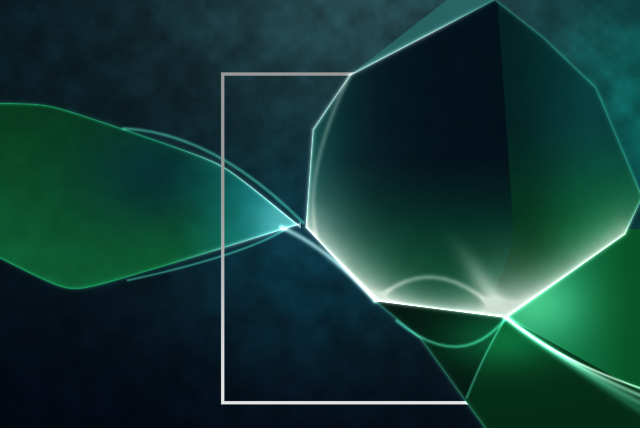
Reproduce this background procedurally as a WebGL 2 fragment shader.

```glsl
#version 300 es
precision highp float;
// Translucent folded glass: a green ribbon on the left twists into a large
// faceted gem on the right, behind which stands a thin metal frame.
// Shapes are half-planes and bent lines; bright folds are sampled curves.
uniform vec2 u_resolution;
out vec4 fragColor;

float hash(vec2 p) { return fract(sin(dot(p, vec2(127.1, 311.7))) * 43758.5453); }

float noise(vec2 p) {
  vec2 i = floor(p), f = fract(p);
  f = f * f * (3.0 - 2.0 * f);
  return mix(mix(hash(i), hash(i + vec2(1, 0)), f.x),
             mix(hash(i + vec2(0, 1)), hash(i + 1.0), f.x), f.y);
}

float fbm(vec2 p) {
  float sum = 0.0, amp = 0.5;
  for (int i = 0; i < 4; i++) { sum += amp * noise(p); p = p * 2.1 + 7.3; amp *= 0.5; }
  return sum;
}

float cover(float d) { return smoothstep(-0.8, 0.8, d * u_resolution.y); }
float bend(float x) { return 0.5 * (x + sqrt(x * x + 0.0016)); }
float glow(vec2 p, vec2 c, vec2 size) { p = (p - c) / size; return exp(-dot(p, p)); }

// Signed distance to the line a-b, positive on its left
float side(vec2 p, vec2 a, vec2 b) {
  vec2 e = normalize(b - a);
  return e.x * (p.y - a.y) - e.y * (p.x - a.x);
}

float segment(vec2 p, vec2 a, vec2 b) {
  vec2 e = b - a;
  return length(p - a - e * clamp(dot(p - a, e) / dot(e, e), 0.0, 1.0));
}

// Soft stroke along a parabola from a to c through b
float fold(vec2 p, vec2 a, vec2 b, vec2 c, float width) {
  float d = 9.0;
  vec2 k = 2.0 * b - 0.5 * (a + c), last = a;
  for (int i = 1; i <= 12; i++) {
    float t = float(i) / 12.0;
    vec2 q = mix(mix(a, k, t), mix(k, c, t), t);
    d = min(d, segment(p, last, q));
    last = q;
  }
  return exp(-d * d / (width * width));
}

void main() {
  vec2 p = gl_FragCoord.xy / u_resolution.y;
  p.x *= 1.5 * u_resolution.y / u_resolution.x;
  vec3 white = vec3(0.86, 0.93, 0.88), mint = vec3(0.28, 0.72, 0.58);
  vec2 knot = vec2(0.717, 0.469), foot = vec2(0.879, 0.297), tip = vec2(1.186, 0.258);
  vec2 shoulder = vec2(0.82, 0.824), apex = vec2(1.16, 1);
  float grain = fbm(p * 24.0);

  // Mottled backdrop
  vec3 col = mix(vec3(0.012, 0.035, 0.075), vec3(0.035, 0.1, 0.125), smoothstep(0.0, 0.7, p.y + 0.25 * p.x));
  col += vec3(0.12, 0.19, 0.19) * glow(p, vec2(0.88, 1.05), vec2(0.5, 0.35));
  col += vec3(0.01, 0.1, 0.13) * glow(p, vec2(0.72, 0.4), vec2(0.28, 0.25));
  col += vec3(0, 0.24, 0.2) * glow(p, vec2(1.52, 0.75), vec2(0.25, 0.3));
  col *= 0.72 + 0.6 * grain;

  // Ribbon between two bent edges
  float top = 0.76 - 0.34 * bend(p.x - 0.11) - 0.48 * bend(p.x - 0.523);
  float base = 0.395 - 0.52 * p.x + 0.83 * bend(p.x - 0.165);
  float height = clamp((p.y - base) / max(top - base, 0.01), 0.0, 1.0);
  vec3 silk = mix(vec3(0.055, 0.36, 0.2), vec3(0.03, 0.22, 0.12), height);
  silk = mix(silk, vec3(0.025, 0.19, 0.21), 0.85 * glow(p, vec2(0.37, 0.6), vec2(0.18, 0.13)));
  silk = mix(silk, vec3(0.06, 0.45, 0.46), smoothstep(0.38, 0.64, p.x));
  silk += 0.28 * glow(p, vec2(0.68, 0.48), vec2(0.08));
  col = mix(col, silk * (0.9 + 0.2 * grain), cover(min(top - p.y, p.y - base)) * step(p.x, 0.72));
  float rim = exp(-abs(top - p.y) / 0.0025) + 0.8 * exp(-abs(p.y - base) / 0.003);
  col += mix(vec3(0.08, 0.4, 0.25), white * 0.75, smoothstep(0.35, 0.65, p.x)) * rim * step(p.x, 0.705);
  col += mint * 0.5 * fold(p, vec2(0.29, 0.7), vec2(0.5, 0.64), vec2(0.71, 0.48), 0.004);
  col += mint * 0.5 * fold(p, vec2(0.3, 0.345), vec2(0.53, 0.405), vec2(0.67, 0.465), 0.003);

  // Metal frame
  vec2 box = abs(p - vec2(0.922, 0.443)) - vec2(0.4, 0.384);
  float steel = mix(0.9, 0.6, smoothstep(0.05, 0.6, p.y));
  col = mix(col, vec3(steel), cover(0.004 - abs(max(box.x, box.y))) * step(p.x, 1.1));

  // Bright sheet at the right
  float sheet = min(side(p, tip, vec2(1.5, 0.085)), min(p.x - 1.18, 0.465 - p.y));
  vec3 leaf = mix(vec3(0.07, 0.46, 0.27), vec3(0.03, 0.32, 0.15), smoothstep(1.3, 1.5, p.x));
  leaf += vec3(0.2, 0.32, 0.27) * glow(p, vec2(1.25, 0.29), vec2(0.12, 0.09));
  col = mix(col, leaf, cover(sheet));

  // Dark facets underneath
  vec2 hip = vec2(0.986, 0.209), heel = vec2(1.094, 0.072);
  float hull = max(side(p, foot, hip), side(p, hip, vec2(1.137, 0)));
  float under = min(hull, min(side(p, vec2(1.5, 0.085), tip), side(p, tip, foot)));
  vec3 deep = mix(vec3(0.015, 0.09, 0.065), vec3(0.02, 0.17, 0.09), cover(side(p, tip, heel)));
  deep += vec3(0.03, 0.26, 0.14) * glow(p, vec2(1.18, 0.21), vec2(0.14, 0.07));
  col = mix(col, deep, cover(under));
  col += mint * 0.45 * exp(-abs(hull) / 0.003) * step(p.y, 0.3) * step(0.87, p.x);
  col += mint * 0.55 * fold(p, vec2(0.93, 0.25), vec2(1.07, 0.19), tip, 0.004);
  col += mint * 0.5 * fold(p, tip, vec2(1.14, 0.175), heel, 0.003);
  for (float s = 0.0; s < 4.0; s++)
    col += mix(white, mint, s / 3.0) * (0.7 - 0.15 * s)
         * fold(p, tip, vec2(1.33, 0.165 - 0.004 * s), vec2(1.51, 0.09 - 0.018 * s), 0.003 + 0.002 * s);

  // Veil over the shoulder of the gem
  float veil = min(side(p, vec2(1.06, 1.01), shoulder), side(p, shoulder, apex));
  col = mix(col, vec3(0.16, 0.42, 0.41), 0.8 * cover(veil));

  // Gem: a convex outline cut by a curved ridge
  vec2 rims[10] = vec2[10](knot, foot, tip, vec2(1.465, 0.453), vec2(1.505, 0.54),
    vec2(1.396, 0.795), vec2(1.275, 0.91), apex, shoulder, vec2(0.734, 0.697));
  float gem = 9.0;
  for (int i = 0; i < 10; i++) gem = min(gem, side(p, rims[i], rims[(i + 1) % 10]));
  float ridge = p.x - 1.166 - 0.07 * (1.0 - p.y) + 0.09 * smoothstep(0.48, 0.2, p.y);
  vec3 left = mix(vec3(0.03, 0.27, 0.17), vec3(0.012, 0.065, 0.1), smoothstep(0.32, 0.66, p.y));
  left = mix(left, vec3(0.1, 0.38, 0.35), 0.9 * exp(-max(p.x - 0.72, 0.0) / 0.09));
  vec3 right = mix(vec3(0.04, 0.36, 0.19), vec3(0.03, 0.22, 0.22), smoothstep(0.4, 0.75, p.y));
  vec3 glass = mix(left, right * (0.6 + 0.5 * smoothstep(0.0, 0.22, ridge)), cover(ridge));
  float lit = 0.85 * exp(-segment(p, knot, foot) / 0.045) + 0.75 * exp(-segment(p, foot, tip) / 0.025);
  lit += 0.8 * exp(-segment(p, tip, rims[3]) / 0.035) + 0.35 * glow(p, tip, vec2(0.1, 0.12));
  lit += 0.4 * fold(p, tip, vec2(1.12, 0.36), vec2(1.05, 0.47), 0.022) * smoothstep(0.48, 0.28, p.y);
  lit += 0.35 * fold(p, foot, vec2(1.02, 0.352), vec2(1.17, 0.27), 0.006);
  lit += 0.25 * fold(p, shoulder, vec2(0.745, 0.62), vec2(0.74, 0.45), 0.006);
  col = mix(col, mix(glass, white, min(lit, 0.95)) * (0.93 + 0.14 * grain), cover(gem));
  float shine = max(smoothstep(0.6, 0.4, p.y), smoothstep(1.17, 1.0, p.x));
  col += mix(mint * 0.35, white * 0.7, shine) * exp(-abs(gem) / 0.0028);

  // Twist joining ribbon and gem
  col += white * 0.55 * fold(p, vec2(0.66, 0.468), vec2(0.765, 0.405), foot, 0.006);
  fragColor = vec4(clamp(col, 0.0, 1.0), 1);
}
```
